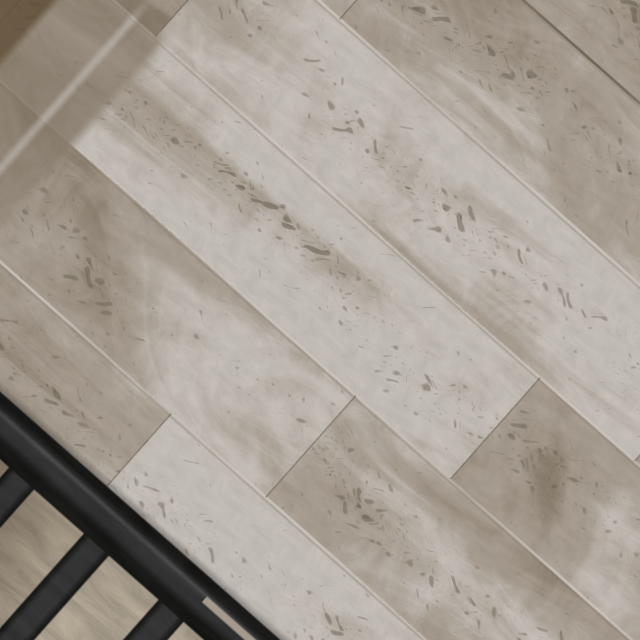
This texture is drawn by a WebGL 2 fragment shader. Its source:

```glsl
#version 300 es
precision highp float;
uniform vec2 u_resolution;
out vec4 outColor;

#define PALE vec3(0.755, 0.73, 0.705)
#define TAN vec3(0.64, 0.60, 0.55)
#define BROWN vec3(0.52, 0.475, 0.41)
#define UMBER vec3(0.40, 0.365, 0.31)
#define IRON vec3(0.20, 0.20, 0.205)
#define BLACK vec3(0.09, 0.09, 0.085)
#define TILT 0.725
#define PLANK_WIDTH 0.212
#define STAGGER 0.197
#define SEAM_WIDTH 0.0022
#define BAR_PITCH 0.156
#define PIT_SCALE vec2(34.0, 50.0)

vec2 hash2(vec2 p) {
  vec3 q = fract(p.xyx * vec3(0.1031, 0.1030, 0.0973));
  q += dot(q, q.yzx + 33.33);
  return fract((q.xx + q.yz) * q.zy);
}

// Layered sines, warped and turned at every octave
float clouds(vec2 p) {
  float sum = 0.0, amp = 0.5;
  for (int i = 0; i < 7; i++) {
    p = mat2(0.8, 0.6, -0.6, 0.8) * p * 1.65 + 1.7;
    p += 0.7 * sin(p.yx * 1.2 + float(i));
    sum += amp * sin(p.x) * sin(p.y);
    amp *= 0.66;
  }
  return sum;
}

// Cellular pits; the radius shrinks at random from cell to cell
float pits(vec2 p, float density) {
  vec2 cell = floor(p);
  float nearest = 1.0;
  for (int j = -1; j <= 1; j++)
    for (int i = -1; i <= 1; i++) {
      vec2 id = cell + vec2(i, j);
      vec2 h = hash2(id);
      float shrink = 0.45 * hash2(id + 71.0).x;
      nearest = min(nearest, length(id + 0.15 + 0.7 * h - p) + shrink);
    }
  float radius = 0.12 + 0.3 * density;
  return 1.0 - smoothstep(radius - 0.14, radius + 0.07, nearest);
}

// Antialiased line and half plane
float line(float d, float halfWidth, float aa) {
  return 1.0 - smoothstep(halfWidth - aa, halfWidth + aa, abs(d));
}
float above(float x, float edge, float aa) {
  return smoothstep(edge - aa, edge + aa, x);
}

// Stone planks: s.x runs along the planks, s.y across them
vec3 floorColor(vec2 s, float aa) {
  float lane = (s.y + 0.094) / PLANK_WIDTH;
  float row = floor(lane);
  float shift = s.x - 0.023 - STAGGER * row;
  float board = floor(shift);
  vec2 grain = s + vec2(row * 3.7 + board * 1.9, row * 0.83 + board * 2.3);

  // Stain level of each board, with streaks and finer mottling
  float tone = -cos((row - 0.4) * 1.5 - 2.4 * board);
  float streak = clouds(grain * vec2(2.2, 7.5));
  float mottle = clouds(grain * vec2(9.0, 17.0) + 4.0);
  float stain = 0.37 + 0.17 * tone + 0.33 * streak + 0.16 * mottle;
  stain += 0.24 * (1.0 - smoothstep(0.2, 0.65, s.x));
  vec3 color = mix(PALE, TAN, smoothstep(0.2, 0.58, stain));
  color = mix(color, BROWN, smoothstep(0.55, 0.92, stain));
  color = mix(color, UMBER, 0.7 * smoothstep(0.92, 1.3, stain));
  color *= 1.0 + 0.035 * clouds(grain * vec2(45.0, 80.0));

  // Pits gather in a wavy band along the middle of each plank
  float middle = fract(lane) - 0.5 + 0.1 * sin(s.x * 9.0 + row * 2.0);
  float density = exp(-18.0 * middle * middle) * (0.65 + 0.6 * streak);
  vec2 p = grain * PIT_SCALE;
  p += 0.35 * sin(p.yx * 1.9) + 0.15 * sin(p.yx * 5.3);
  float wear = pits(p, density) * (0.3 + 0.25 * density);
  wear += 0.3 * density * pits(p * 2.1 + 9.0, density);
  color = mix(color, UMBER, clamp(wear, 0.0, 0.7));

  // Long seams: pale in the middle, dark at the upper right
  float seam = (lane - round(lane)) * PLANK_WIDTH;
  vec3 seamColor = mix(PALE * 1.06, UMBER, smoothstep(0.35, 0.5, s.y));
  float strength = 0.55 + 0.3 * sin(s.x * 11.0 + round(lane) * 2.0);
  color = mix(color, seamColor, strength * line(seam, SEAM_WIDTH, aa));
  color = mix(color, BROWN, 0.4 * line(seam + 0.004, 0.0015, aa + 0.001));
  float joint = shift - round(shift);
  return mix(color, UMBER, 0.5 * line(joint, 0.0013, aa));
}

// Dull reflecting strip in the upper left corner
vec3 addStrip(vec3 color, vec2 s, float aa) {
  float inside = (1.0 - above(s.x, 0.235, 0.012)) * (1.0 - above(s.y, 0.13, 0.04));
  vec3 dull = mix(BROWN, TAN, 0.3 + 0.5 * clouds(s * 8.0));
  dull = mix(dull, PALE, 0.65 * line(s.x - 0.175, 0.006, 0.006));
  dull = mix(UMBER * vec3(0.95, 0.85, 0.72), dull, above(s.x, 0.066, 0.008 + aa));
  return mix(color, dull, 0.85 * inside);
}

// Iron rail with crossbars around streaky panels
vec3 addFrame(vec3 color, vec2 s, float aa) {
  float depth = -0.458 - s.y;
  float brushed = clouds(s * vec2(12.0, 60.0));
  vec3 panel = mix(BROWN, TAN * vec3(1.03, 1.03, 1.0), smoothstep(0.5, 0.75, s.x));
  panel *= 1.0 + 0.12 * brushed;
  float bar = s.x - 0.677;
  bar -= BAR_PITCH * round(bar / BAR_PITCH);
  vec3 metal = mix(BLACK, IRON, line(depth - 0.036, 0.017, 0.01));
  metal += 0.09 * line(depth - 0.025, 0.003, 0.004) + 0.025 * brushed;
  vec3 barColor = mix(BLACK, IRON, line(bar, 0.018, 0.007)) + 0.02 * brushed;
  vec3 frame = mix(panel, barColor, line(bar, 0.026, aa + 0.001));
  frame = mix(metal, frame, above(depth, 0.079, aa + 0.001));
  float slot = above(s.x, 0.86, aa) * line(depth - 0.031, 0.006, aa + 0.001);
  frame = mix(frame, TAN, slot);
  color *= 1.0 - 0.25 * smoothstep(-0.015, 0.0, depth);
  return mix(color, frame, above(depth, 0.0, aa + 0.001));
}

void main() {
  vec2 uv = gl_FragCoord.xy / u_resolution;
  float aa = 0.8 / min(u_resolution.x, u_resolution.y);
  vec2 fromCorner = uv - vec2(0.0, 1.0);
  vec2 s = vec2(dot(fromCorner, vec2(cos(TILT), -sin(TILT))),
                dot(fromCorner, vec2(sin(TILT), cos(TILT))));
  vec3 color = addStrip(floorColor(s, aa), s, aa);
  outColor = vec4(clamp(addFrame(color, s, aa), 0.0, 1.0), 1.0);
}
```
